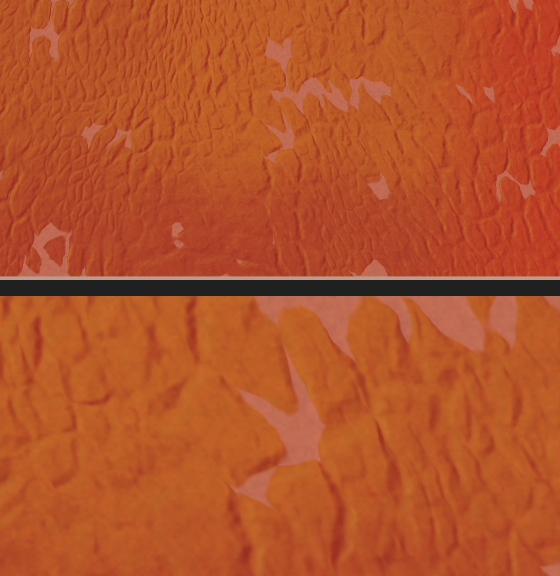
Top: the whole. Bottom: its middle third, enlarged.
A Shadertoy shader for this texture:

```glsl
// Crackled orange paint: warped, leaning Voronoi plates form a height field that
// is embossed by a light from the upper left. Sparse wide cracks bare a pink
// ground, broad gradients tint the sheet, and a pale strip closes the bottom.

const vec2  PLATE_FREQ = vec2(12.5, 7.5);   // plates per canvas height
const float FINE_SCALE = 2.1;               // wrinkle size relative to plates
const vec2  LIGHT_STEP = vec2(-0.0055, 0.0035);
const float RELIEF     = 0.95;
const float GRAIN      = 0.045;
const float STRIP      = 0.013;

const vec3 ORANGE  = vec3(0.745, 0.370, 0.150);
const vec3 RUST    = vec3(0.690, 0.300, 0.150);
const vec3 SCARLET = vec3(0.750, 0.245, 0.145);
const vec3 BRICK   = vec3(0.680, 0.245, 0.160);
const vec3 SHADOW  = vec3(0.600, 0.170, 0.130);
const vec3 OCHRE   = vec3(0.770, 0.470, 0.180);
const vec3 PINK    = vec3(0.760, 0.430, 0.350);
const vec3 BEIGE   = vec3(0.730, 0.610, 0.550);

float hash(vec2 p) {
    return fract(sin(dot(p, vec2(127.1, 311.7))) * 43758.5453);
}

vec2 hash2(vec2 p) {
    return vec2(hash(p), hash(p + 57.3));
}

float noise(vec2 p) {
    vec2 i = floor(p), f = fract(p);
    f = f * f * (3.0 - 2.0 * f);
    return mix(mix(hash(i), hash(i + vec2(1, 0)), f.x),
               mix(hash(i + vec2(0, 1)), hash(i + vec2(1, 1)), f.x), f.y);
}

float fbm(vec2 p) {
    float sum = 0.0, amp = 0.5;
    for (int i = 0; i < 4; i++) {
        sum += amp * noise(p);
        p = p * 2.03 + 17.7;
        amp *= 0.5;
    }
    return sum;
}

// Voronoi: x grows away from edges, y grows away from corners
vec2 plates(vec2 q) {
    vec2 cell = floor(q);
    vec3 near = vec3(9.0);
    for (int j = -2; j <= 2; j++)
    for (int i = -2; i <= 2; i++) {
        vec2 c = cell + vec2(i, j);
        float d = length(c + hash2(c) - q);
        if (d < near.x) near = vec3(d, near.xy);
        else if (d < near.y) near = vec3(near.x, d, near.y);
        else near.z = min(near.z, d);
    }
    return near.yz - near.x;
}

// Lean and ragged warp of the sheet
vec2 warp(vec2 p) {
    float lean = mix(-0.25, 0.45, smoothstep(0.4, 1.0, p.x));
    lean -= 0.25 * smoothstep(1.4, 1.9, p.x);
    vec2 q = p + vec2(lean * (p.y - 0.5), 0.0);
    q += 0.12 * (vec2(noise(p * 3.0), noise(p * 3.0 + 31.0)) - 0.5);
    q += 0.05 * (vec2(fbm(p * 14.0), fbm(p * 14.0 + 53.0)) - 0.5);
    return q;
}

float height(vec2 p) {
    vec2 q = warp(p) * PLATE_FREQ;
    float depth = mix(0.2, 1.0, smoothstep(0.25, 0.7, noise(p * 4.0 + 9.0)));
    float fineDepth = mix(0.55, 0.2, depth);
    float h = depth * smoothstep(0.0, 0.4, plates(q).x);
    h += fineDepth * smoothstep(0.0, 0.5, plates(q * FINE_SCALE + 40.0).x);
    return h + 0.45 * fbm(p * vec2(42.0, 30.0));
}

// Broad colour drift over the sheet
vec3 sheetColor(vec2 p) {
    float drift = fbm(p * 2.5 + 3.0) - 0.47;
    float centre = 1.0 - smoothstep(0.1, 0.85, length((p - vec2(1.05, 0.62)) * vec2(0.8, 1.0)));
    vec3 col = mix(RUST, ORANGE, clamp(0.45 + 0.65 * centre + 1.2 * drift, 0.0, 1.0));
    col = mix(col, BRICK, 0.9 * (1.0 - smoothstep(0.0, 0.5, p.y + 0.5 * drift)));
    return mix(col, SCARLET, smoothstep(1.35, 2.0, p.x + 0.4 * drift));
}

void mainImage(out vec4 fragColor, in vec2 fragCoord) {
    float pixel = 1.0 / iResolution.y;
    vec2 p = fragCoord * pixel;

    // Embossed relief
    float slope = RELIEF * (height(p) - height(p + LIGHT_STEP));
    vec3 col = sheetColor(p);
    col = mix(col, SHADOW, clamp(-1.5 * slope, 0.0, 0.85));
    col = mix(col, OCHRE, clamp(0.9 * slope, 0.0, 0.6));

    // Open cracks, widest at plate corners
    vec2 edge = plates(warp(p) * PLATE_FREQ);
    float gapWidth = 0.42 * smoothstep(0.66, 0.92, noise(p * 6.0 + 71.0));
    float gap = 1.0 - smoothstep(gapWidth - 0.08, gapWidth, mix(edge.x, edge.y, 0.35));
    col = mix(col, PINK, 0.9 * gap);

    // Fine grain and bottom strip
    col *= 1.0 + GRAIN * (noise(p * 230.0) + noise(p * 110.0) - 1.0);
    col = mix(BEIGE, col, smoothstep(STRIP - pixel, STRIP + pixel, p.y));
    fragColor = vec4(col, 1.0);
}
```
